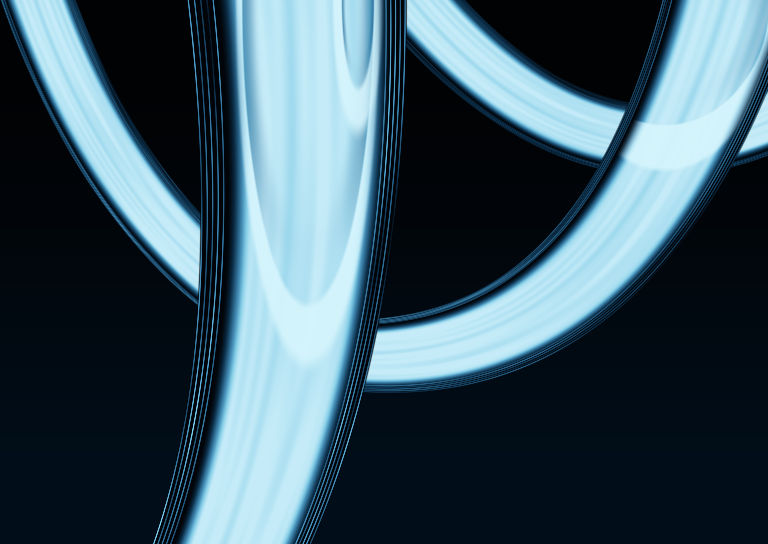
This background is drawn by a Shadertoy shader. Its source:

```glsl
// Glowing blue glass tubes curving in loops over a near-black backdrop.

// A tube follows a quadratic curve; core holds the lit span across it (-1..1).
struct Tube { vec2 start, bend, end, radius, core; float soft, rim; };

const Tube LEFT_LOOP  = Tube(vec2(0.070, 1.0), vec2(0.178, 0.700), vec2(0.355, 0.531),
                             vec2(0.065, 0.064), vec2(-0.72, 0.74), 0.17, 0.35);
const Tube UPPER_LOOP = Tube(vec2(0.763, 1.0), vec2(1.072, 0.636), vec2(1.415, 0.783),
                             vec2(0.069, 0.063), vec2(-0.70, 0.76), 0.16, 0.25);
const Tube RIGHT_LOOP = Tube(vec2(1.343, 1.0), vec2(1.158, 0.353), vec2(0.689, 0.346),
                             vec2(0.122, 0.068), vec2(-0.69, 0.73), 0.15, 0.50);
const Tube FRONT_TUBE = Tube(vec2(0.546, 1.0), vec2(0.581, 0.397), vec2(0.423, 0.0),
                             vec2(0.202, 0.136), vec2(-0.59, 0.73), 0.14, 0.85);

const vec3 PALETTE[6] = vec3[6](
    vec3(0.005, 0.015, 0.03), vec3(0.04, 0.17, 0.27), vec3(0.15, 0.37, 0.51),
    vec3(0.28, 0.57, 0.73), vec3(0.51, 0.80, 0.90), vec3(0.77, 0.92, 0.97));
const vec3 SKY_TOP = vec3(0.003, 0.008, 0.015);
const vec3 SKY_BOTTOM = vec3(0.005, 0.055, 0.10);
const vec3 RIBBON_COLOR = vec3(0.84, 0.96, 0.99);
const vec3 SHADE_COLOR = vec3(0.12, 0.40, 0.58);
const float STREAK = 0.16;
const float RIM_WIDTH = 0.0016;
const int RIM_LINES = 5;

// Gradient noise
vec2 gradientAt(vec2 cell) {
    float angle = 6.2832 * fract(sin(dot(cell, vec2(127.1, 311.7))) * 4375.85);
    return vec2(cos(angle), sin(angle));
}

float gradientNoise(vec2 p) {
    vec2 i = floor(p), f = p - i;
    vec2 u = f * f * f * (f * (f * 6.0 - 15.0) + 10.0);
    vec2 e = vec2(1.0, 0.0);
    float low = mix(dot(gradientAt(i), f), dot(gradientAt(i + e), f - e), u.x);
    float high = mix(dot(gradientAt(i + e.yx), f - e.yx), dot(gradientAt(i + 1.0), f - 1.0), u.x);
    return mix(low, high, u.y);
}

// Light level 0..1 to colour
vec3 lightRamp(float light) {
    vec3 color = PALETTE[0];
    for (int i = 1; i < 6; i++)
        color = mix(color, PALETTE[i], clamp(light * 5.0 - float(i - 1), 0.0, 1.0));
    return color;
}

// Position in a tube: x = signed offset across, y = parameter along
vec2 tubeCoords(vec2 p, Tube tube) {
    vec2 slope = 2.0 * (tube.bend - tube.start);
    vec2 curve = tube.start - 2.0 * tube.bend + tube.end;
    float t = 0.0, nearest = 1e5;
    for (int i = 0; i <= 20; i++) {
        float s = -0.2 + 0.07 * float(i);
        vec2 d = tube.start + s * (slope + s * curve) - p;
        if (dot(d, d) < nearest) { nearest = dot(d, d); t = s; }
    }
    // Newton refinement
    for (int i = 0; i < 4; i++) {
        vec2 d = tube.start + t * (slope + t * curve) - p;
        vec2 tangent = slope + 2.0 * t * curve;
        float change = dot(tangent, tangent) + 2.0 * dot(d, curve);
        t = clamp(t - dot(d, tangent) / max(change, 0.02), -0.2, 1.2);
    }
    vec2 offset = p - tube.start - t * (slope + t * curve);
    vec2 tangent = slope + 2.0 * t * curve;
    float side = sign(dot(offset, vec2(-tangent.y, tangent.x)));
    return vec2(side * length(offset), t);
}

// Dark glass wall, lit core and thin rim reflections; returns core coverage
float drawTube(inout vec3 color, vec2 p, Tube tube) {
    vec2 q = tubeCoords(p, tube);
    float radius = mix(tube.radius.x, tube.radius.y, q.y);
    float v = q.x / radius, pixel = 1.0 / (iResolution.y * radius);
    float core = smoothstep(tube.core.x - tube.soft, tube.core.x + tube.soft, v)
               * (1.0 - smoothstep(tube.core.y - tube.soft, tube.core.y + tube.soft, v));
    float grain = gradientNoise(vec2(v * 7.0, q.y * 1.6 + 3.0));
    float light = core * (0.96 + STREAK * grain);
    float width = max(RIM_WIDTH / radius, 0.8 * pixel);
    for (int i = 0; i < RIM_LINES; i++) {
        float k = float(i) / float(RIM_LINES - 1);
        float edge = v < 0.0 ? mix(tube.core.x - 0.17, -0.985, k) : mix(tube.core.y + 0.08, 0.985, k);
        float sheen = 0.55 + 0.9 * gradientNoise(vec2(float(i) * 3.7 + sign(v), q.y * 3.0 + 0.4));
        float line = 1.0 - smoothstep(0.3 * width, 1.3 * width, abs(v - edge));
        light += line * tube.rim * clamp(sheen, 0.1, 1.0) * (1.0 - core);
    }
    float glass = 1.0 - smoothstep(1.0 - pixel, 1.0 + pixel, abs(v));
    color = mix(color, lightRamp(clamp(light, 0.0, 1.0)), glass);
    return core * glass;
}

// Pale crescent between two half ellipses, with a blue shade along its inside
void drawRibbon(inout vec3 color, vec2 p, vec2 center, vec2 outer, vec2 inner, float shade, float mask) {
    float dOuter = (length((p - center) / outer) - 1.0) * outer.x;
    float inside = length((p - center) / inner);
    float dInner = (inside - 1.0) * inner.x;
    float soft = max(0.004, 1.0 / iResolution.y);
    float hollow = 1.0 - smoothstep(-0.5 * soft, 0.5 * soft, dInner);
    float rise = (p.y - center.y) / inner.y + 1.0;
    float dim = shade * hollow * smoothstep(0.72, 1.0, inside) * smoothstep(0.1, 0.7, rise);
    color = mix(color, SHADE_COLOR, dim * mask);
    float band = (1.0 - smoothstep(-soft, soft, dOuter)) * (1.0 - hollow);
    color = mix(color, RIBBON_COLOR, 0.9 * band * mask);
}

void mainImage(out vec4 fragColor, in vec2 fragCoord) {
    vec2 p = fragCoord / iResolution.y;
    vec3 color = mix(SKY_BOTTOM, SKY_TOP, smoothstep(0.0, 0.9, p.y));

    // Loops from back to front
    drawTube(color, p, LEFT_LOOP);
    drawTube(color, p, UPPER_LOOP);
    float core = drawTube(color, p, RIGHT_LOOP);
    drawRibbon(color, p, vec2(1.222, 1.0), vec2(0.202, 0.313), vec2(0.193, 0.23), 0.3, core);
    core = drawTube(color, p, FRONT_TUBE);
    drawRibbon(color, p, vec2(0.566, 1.0), vec2(0.132, 0.671), vec2(0.121, 0.561), 0.6, core);
    drawRibbon(color, p, vec2(0.658, 1.0), vec2(0.046, 0.243), vec2(0.030, 0.162), 0.7, core);

    fragColor = vec4(color, 1.0);
}
```
